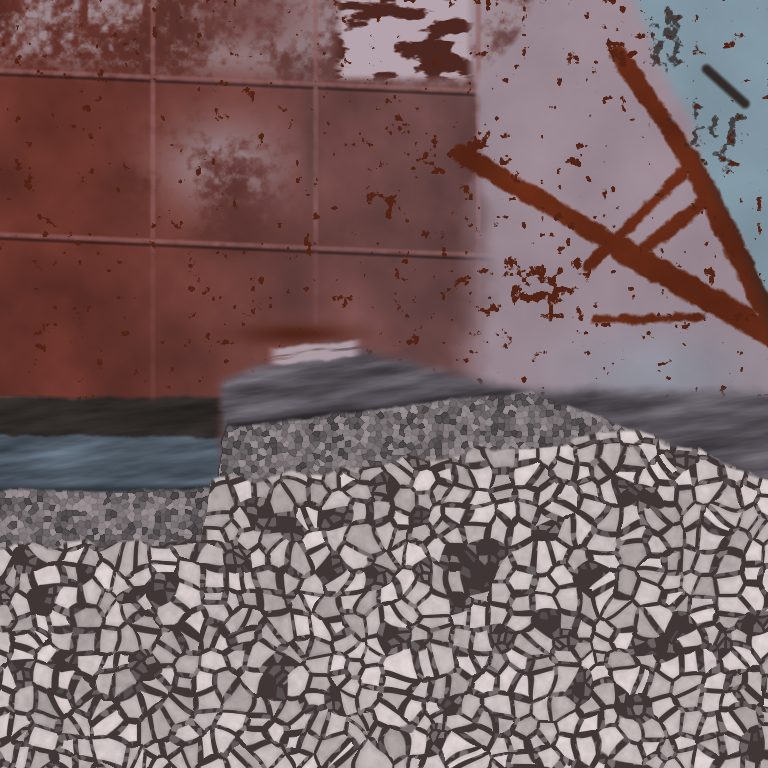
A Shadertoy shader for this texture:

```glsl
// Wet clay tiles and a puddle reflecting branches, above a bed of pale pebbles.
const vec3 CLAY = vec3(.4, .2, .17), DULL = vec3(.43, .29, .29), FROST = vec3(.62, .56, .59);
const vec3 PINK = vec3(.6, .53, .57), BLUE = vec3(.5, .58, .63);
const vec3 BARK = vec3(.38, .16, .09), SOOT = vec3(.19, .17, .16);
const vec3 SLATE = vec3(.29, .33, .37), SILT = vec3(.36, .34, .37);
const vec3 GRIT = vec3(.47, .44, .45), STONE = vec3(.72, .68, .68), GAP = vec3(.25, .21, .21);
const float PEBBLES = 37., GRAINS = 125., SLOPE = .043;
const vec2 TILE = vec2(.212, .2135), CORNER = vec2(.199, .908);
const vec4 LIMB[8] = vec4[8](
  vec4(.6, .8, .81, .675), vec4(.81, .675, 1.02, .555), vec4(.805, .93, .9, .79),
  vec4(.9, .79, 1.01, .57), vec4(.895, .78, .765, .652), vec4(.915, .735, .83, .67),
  vec4(.775, .583, .915, .587), vec4(.945, .39, 1.01, .452));
const float GIRTH[8] = float[8](.012, .016, .011, .013, .007, .009, .005, .007);

vec2 hash2(vec2 p) {
  vec3 q = fract(p.xyx * vec3(.1031, .103, .0973));
  q += dot(q, q.yzx + 33.33);
  return fract((q.xx + q.yz) * q.zy);
}
float noise(vec2 p) {
  vec2 i = floor(p), f = fract(p), e = vec2(1, 0);
  f *= f * (3. - 2. * f);
  return mix(mix(hash2(i).x, hash2(i + e).x, f.x),
             mix(hash2(i + e.yx).x, hash2(i + 1.).x, f.x), f.y);
}
float fbm(vec2 p) {
  float sum = 0., amp = .5;
  for (int i = 0; i < 4; i++) { sum += amp * noise(p); p = p * 2.03 + 17.; amp *= .5; }
  return sum;
}
float ramp(float x, float x0, float x1, float y0, float y1) {
  return mix(y0, y1, clamp((x - x0) / (x1 - x0), 0., 1.));
}
float above(float v, float w) { return smoothstep(-w, w, v); }
float blob(vec2 p, float x, float y, float w, float h) {
  p = (p - vec2(x, y)) / vec2(w, h);
  return exp(-dot(p, p));
}
float segment(vec2 p, vec2 a, vec2 b) {
  p -= a; b -= a;
  return length(p - b * clamp(dot(p, b) / dot(b, b), 0., 1.));
}

// Voronoi stones: border distance, then random id
vec3 stones(vec2 p) {
  vec2 n1 = vec2(9), n2 = n1, id = vec2(0);
  for (int k = 0; k < 9; k++) {
    vec2 c = floor(p) + vec2(k % 3 - 1, k / 3 - 1), r = c + .1 + .8 * hash2(c) - p;
    if (dot(r, r) < dot(n1, n1)) { n2 = n1; n1 = r; id = hash2(c + 71.); }
    else if (dot(r, r) < dot(n2, n2)) n2 = r;
  }
  return vec3((dot(n2, n2) - dot(n1, n1)) / (2. * length(n2 - n1) + 1e-4), id);
}

vec3 tiles(vec2 p, float rough, float fine, float px) {
  float row = p.y + SLOPE * p.x;
  vec2 g = (fract((vec2(p.x, row) - CORNER) / TILE + .5) - .5) * TILE;
  vec3 col = mix(CLAY, DULL, smoothstep(.05, .6, p.x)) * (.75 + .5 * rough);
  // Pale bloom and broken glare
  float bloom = .9 * smoothstep(.89, .95, row) + .85 * blob(p, .29, .785, .075, .055);
  bloom -= .7 * blob(p, .32, .98, .09, .05);
  col = mix(col, FROST, bloom * smoothstep(.35, .6, .6 * rough + .4 * fine));
  vec2 box = smoothstep(vec2(.43, .89), vec2(.45, .905), p);
  float glare = smoothstep(.4, .5, fbm(p * vec2(28, 60)));
  col = mix(col, mix(CLAY * .75, FROST * 1.14, glare), box.x * box.y * above(.612 - p.x, .008));
  // Grout with a dark lip
  vec2 line = 1. - smoothstep(vec2(.001), vec2(.004 + px), abs(g));
  line.x *= mix(.3, 1., smoothstep(.66, .72, p.y));
  col *= 1. - .4 * above(.003 - abs(g.y + .004), .002);
  col = mix(col, DULL * 1.3, max(line.x, line.y) * (.4 + .5 * fine));
  return mix(col, SOOT, .5 * rough * (blob(p, .405, .82, .012, .09) + blob(p, .38, .64, .02, .045)));
}

vec3 puddle(vec2 p, vec3 col, float rough, float px) {
  float shore = .61 + .08 * smoothstep(.86, 1., p.y) - .05 * (rough - .5);
  float wet = above(p.x - shore, mix(.035, .007, smoothstep(.68, .82, p.y)));
  float blue = above(p.x - 1.23 + .4 * p.y + .03 * (rough - .5), .012);
  vec3 sky = mix(PINK, BLUE, max(blue, .5 * blob(p, .86, .51, .12, .06)));
  col = mix(col, sky * (.93 + .14 * rough), wet);
  // Ragged limbs
  float limb = 1., speck = fbm(p * 85. + 9.);
  for (int i = 0; i < 8; i++) limb = min(limb, segment(p, LIMB[i].xy, LIMB[i].zw) - GIRTH[i]);
  limb += .01 * (speck - .5);
  col = mix(col, mix(BARK, SOOT, .5 * blue) * (.8 + .4 * rough), above(-limb, .0015 + px));
  // Soot and crumbs
  float twig = segment(p, vec2(.92, .91), vec2(.97, .865));
  col = mix(col, SOOT, above(.006 - twig, .002 + px));
  float ash = blob(p, .94, .83, .065, .045) + blob(p, .87, .94, .03, .06);
  col = mix(col, SOOT, .8 * smoothstep(.6, .7, speck + .22 * ash - .1));
  float crumbs = blob(p, .7, .625, .06, .04) + blob(p, .62, .8, .05, .03) + blob(p, .81, .96, .025, .05);
  return mix(col, BARK * .85, smoothstep(.62, .68, speck + .2 * crumbs - .06));
}

void mainImage(out vec4 fragColor, in vec2 fragCoord) {
  vec2 p = fragCoord / iResolution.xy;
  float px = 1. / iResolution.y, rough = fbm(p * 13.), fine = fbm(p * 110.);
  float wob = .012 * (fbm(p * 30.) - .5), y = p.y + wob, right = above(p.x - .287 + wob, .008);
  vec3 col = puddle(p, tiles(p, rough, fine, px), rough, px);

  // Silty rim, ochre arc and glint
  float streak = fbm(vec2(p.x * 12., (p.y - .13 * p.x) * 80.));
  float crest = min(ramp(p.x, .28, .43, .5, .555), ramp(p.x, .43, .68, .555, .49));
  col = mix(col, BARK * .75, .85 * blob(p, .385, .565, .075, .013));
  col = mix(col, SILT * (.5 + streak), right * above(crest - y, .012));
  float glint = above(.011 - abs(y - .501 - .1 * p.x), .003) * above(.055 - abs(p.x - .41), .01);
  col = mix(col, FROST * 1.08, glint * smoothstep(.22, .4, streak));
  // Dark ledge and slate kerb
  vec3 kerb = mix(SOOT, SLATE * 1.1, above(.432 - y, .003)) * (.55 + .9 * streak);
  col = mix(col, kerb, (1. - right) * above(.483 - y, .004));
  // Fine grit
  float slant = ramp(p.x, .69, 1., .49, .376);
  float top = mix(.362, min(ramp(p.x, .285, .69, .442, .49), slant), right);
  vec3 grain = stones(p * GRAINS);
  col *= 1. - .45 * blob(p, p.x, top, 1., .007) * above(.68 - p.x, .02);
  col = mix(col, GRIT * (.5 + .7 * grain.y + .4 * min(grain.x, .25)), above(top - y, .003));
  // Pebble bed
  top = mix(.29, min(ramp(p.x, .27, .81, .367, .437), slant), above(p.x - .268, .008));
  top += .02 * (noise(p * 45.) - .5);
  vec2 warp = vec2(noise(p * 24.), noise(p * 24. + 40.));
  vec3 big = stones(p * PEBBLES + .7 * warp), chip = stones(p * PEBBLES * 2.1 + warp);
  float soft = max(.07, PEBBLES * px), inset = .03 + .13 * big.z;
  vec3 bed = mix(GAP, STONE * (.45 + .4 * chip.y), .75 * above(chip.x - .17, soft) * step(.4, chip.z));
  vec3 pebble = STONE * (.68 + .32 * big.y + .18 * fine + .4 * min(big.x, .3));
  bed = mix(bed, pebble, smoothstep(inset, inset + soft, big.x) * step(.1, big.y));
  fragColor = vec4(mix(col, bed, above(top - p.y, .003)), 1.);
}
```
